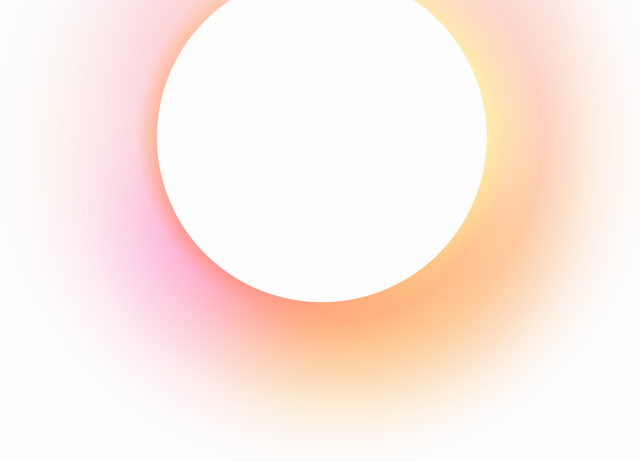
Write a Shadertoy shader that draws this background.

```glsl
const float TAU = 6.2831853;
const vec3 PAPER = vec3(0.992, 0.992, 0.996);

// Colour wheels: eight hues, counter-clockwise from the right
const vec3 RIM[8] = vec3[8](
    vec3(1.0, .918, .667), vec3(1.0, .910, .686), vec3(1.0, .863, .706), vec3(1.0, .765, .647),
    vec3(1.0, .698, .596), vec3(1.0, .588, .569), vec3(1.0, .647, .502), vec3(1.0, .796, .529));
const vec3 INNER[8] = vec3[8](
    vec3(.996, .871, .698), vec3(.996, .863, .745), vec3(.996, .863, .784), vec3(.992, .831, .831),
    vec3(.988, .843, .882), vec3(.996, .706, .816), vec3(1.0, .686, .510), vec3(1.0, .745, .549));
const vec3 MIDDLE[8] = vec3[8](
    vec3(.992, .816, .733), vec3(.988, .843, .824), vec3(.988, .871, .863), vec3(.988, .871, .886),
    vec3(.988, .902, .914), vec3(.992, .796, .882), vec3(.996, .804, .639), vec3(.996, .784, .596));
const vec3 OUTER[8] = vec3[8](
    vec3(.992, .925, .878), vec3(.988, .894, .886), vec3(.988, .922, .929), vec3(.984, .941, .953),
    vec3(.988, .961, .941), vec3(.992, .910, .941), vec3(.988, .922, .831), vec3(.992, .882, .784));

// Smooth cyclic interpolation around a colour wheel
vec3 wheelColor(vec3 wheel[8], float turn) {
    float position = fract(turn) * 8.0;
    int i = int(position);
    float t = fract(position);
    vec3 a = wheel[(i + 7) % 8];
    vec3 b = wheel[i % 8];
    vec3 c = wheel[(i + 1) % 8];
    vec3 d = wheel[(i + 2) % 8];
    return b + 0.5 * t * (c - a + t * (2.0 * a - 5.0 * b + 4.0 * c - d
        + t * (3.0 * (b - c) + d - a)));
}

float ramp(float start, float end, float x) {
    return clamp((x - start) / (end - start), 0.0, 1.0);
}

// Halo colour at a distance outside the disc
vec3 haloColor(float turn, float dist) {
    vec3 color = mix(wheelColor(RIM, turn), wheelColor(INNER, turn), ramp(0.0, 0.045, dist));
    color = mix(color, wheelColor(MIDDLE, turn), ramp(0.045, 0.12, dist));
    color = mix(color, wheelColor(OUTER, turn), ramp(0.12, 0.22, dist));
    float remaining = 1.0 - ramp(0.22, 0.40, dist);
    return mix(PAPER, color, remaining * remaining);
}

void mainImage(out vec4 fragColor, in vec2 fragCoord) {
    vec2 p = (fragCoord - 0.5 * iResolution.xy) / iResolution.y - vec2(0.004, 0.203);
    float dist = length(p) - 0.357;
    float turn = atan(p.y, p.x) / TAU;

    // Plain disc over the halo, with a one-pixel soft edge
    float pixel = 1.0 / iResolution.y;
    float outside = smoothstep(-0.7 * pixel, 0.7 * pixel, dist);
    vec3 color = mix(PAPER, haloColor(turn, max(dist, 0.0)), outside);
    fragColor = vec4(color, 1.0);
}
```
